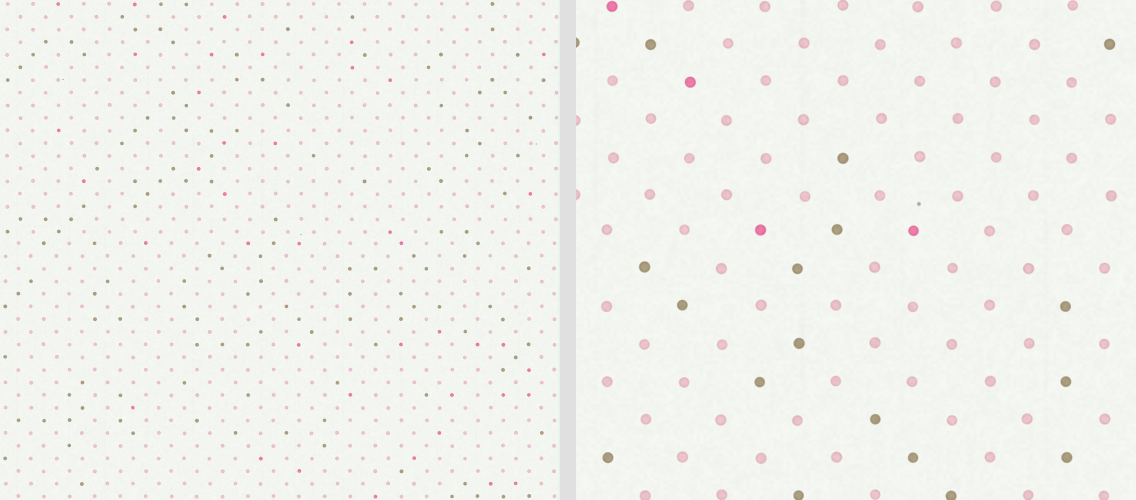
Left: the whole. Right: its middle third, enlarged.
Reproduce this pattern procedurally as a Shadertoy shader.

```glsl
// Staggered small polka dots in pale pink, olive and hot pink on grained off-white paper.

float hash(vec2 p) {
    vec3 q = fract(vec3(p.xyx) * 0.1031);
    q += dot(q, q.yzx + 33.33);
    return fract((q.x + q.y) * q.z);
}

float valueNoise(vec2 p) {
    vec2 cell = floor(p), f = fract(p);
    f = f * f * (3.0 - 2.0 * f);
    return mix(mix(hash(cell), hash(cell + vec2(1, 0)), f.x),
               mix(hash(cell + vec2(0, 1)), hash(cell + vec2(1, 1)), f.x), f.y);
}

// Off-white stock with fine grain, faint vertical streaks and rare specks
vec3 paper(vec2 p) {
    vec3 color = vec3(0.953, 0.961, 0.943);
    color += 0.020 * (valueNoise(p * 23.0) - 0.5);
    color += 0.008 * (valueNoise(p * 7.0 + 40.0) - 0.5);

    float strip = floor(p.x / 1.8);
    float streakX = (strip + 0.2 + 0.6 * hash(vec2(strip, 5.0))) * 1.8;
    float streak = 1.0 - smoothstep(0.01, 0.05, abs(p.x - streakX));
    color -= 0.010 * streak * valueNoise(vec2(strip * 9.0, p.y * 2.0));

    vec2 cell = floor(p / 2.0);
    vec2 speckAt = 2.0 * (cell + 0.1 + 0.8 * vec2(hash(cell + 61.0), hash(cell + 87.0)));
    float speck = 1.0 - smoothstep(0.008, 0.04, length(p - speckAt));
    return color - 0.30 * speck * step(0.96, hash(cell + 23.0));
}

vec3 dotInk(float pick) {
    if (pick < 0.055) return vec3(0.91, 0.46, 0.64);
    if (pick < 0.195) return vec3(0.65, 0.60, 0.48);
    return vec3(0.905, 0.74, 0.775);
}

void mainImage(out vec4 fragColor, in vec2 fragCoord) {
    // One unit is the column pitch; y runs down from the top
    float pixel = 21.94 / iResolution.x;
    vec2 p = vec2(fragCoord.x, iResolution.y - fragCoord.y) * pixel;
    vec3 color = paper(p);

    // The lower panel is joined slightly left and up
    vec2 q = p - vec2(0.292, 0.160);
    if (p.y > 9.3) q += vec2(0.075, 0.046);

    // Nearest dot, with odd rows shifted by half a column
    float rowPitch = 0.4957;
    float row = round(q.y / rowPitch);
    float stagger = 0.5 * mod(row, 2.0);
    float column = round(q.x - stagger);
    vec2 id = vec2(column, row) + 12.0;
    vec2 wobble = 0.03 * (vec2(hash(id + 31.0), hash(id + 57.0)) - 0.5);
    float r = length(q - vec2(column + stagger, row * rowPitch) - wobble);

    // Printed dot with a slightly heavier rim and uneven ink
    float radius = 0.070 + 0.006 * (hash(id + 73.0) - 0.5);
    vec3 ink = dotInk(hash(id * 1.7 + 11.0));
    ink += 0.02 - 0.045 * smoothstep(0.03, 0.065, r);
    ink += 0.04 * (valueNoise(p * 30.0) - 0.5);
    float soft = 0.6 * pixel + 0.004;
    color = mix(color, ink, 1.0 - smoothstep(radius - soft, radius + soft, r));

    // Cool sliver along the right edge
    float edge = smoothstep(21.86, 21.86 + pixel, p.x);
    color = mix(color, vec3(0.87, 0.94, 0.93), 0.6 * edge);

    fragColor = vec4(color, 1.0);
}
```
